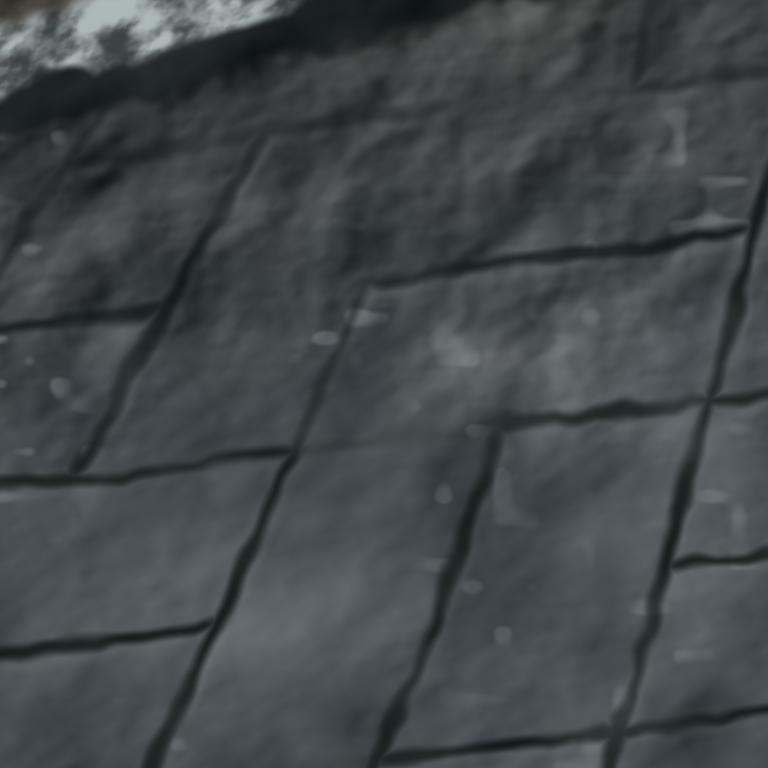
This texture is drawn by a WebGL 2 fragment shader. Its source:

```glsl
#version 300 es
precision highp float;
// Weathered slate paving with slanted dark joints and a pale rubble edge in the upper left corner.

#define ROW_ORIGIN 0.15
#define ROW_STEP 0.21
#define ROW_SLOPE 0.13
#define COLUMN_ORIGIN -0.10
#define COLUMN_STEP 0.295
#define JOINT_WIDTH 0.0065
#define JOINT_SOFTNESS 0.010
#define GRAIN_SCALE 9.0
#define GRAIN_RELIEF 0.27
#define MOTTLE 0.24
#define SLATE vec3(0.280, 0.297, 0.300)
#define JOINT_COLOUR vec3(0.095, 0.115, 0.117)

uniform vec2 u_resolution;
out vec4 fragColour;

float hash(vec2 cell) {
    uvec2 q = uvec2(ivec2(cell)) * uvec2(1597u, 3812u) + uvec2(7919u, 104u);
    uint h = (q.x ^ (q.y << 7)) * 747796u + q.y * 2891u;
    h = (h ^ (h >> 15)) * 739391u;
    h = (h ^ (h >> 13)) * 277803u;
    return float((h ^ (h >> 16)) & 65535u) / 65535.0;
}

float noise(vec2 p) {
    vec2 cell = floor(p), f = fract(p);
    f = f * f * (3.0 - 2.0 * f);
    float low = mix(hash(cell), hash(cell + vec2(1, 0)), f.x);
    float high = mix(hash(cell + vec2(0, 1)), hash(cell + vec2(1, 1)), f.x);
    return mix(low, high, f.y);
}

float fbm(vec2 p) {
    float sum = 0.0, weight = 0.5;
    for (int octave = 0; octave < 4; octave++) {
        sum += weight * noise(p);
        p = p * 2.03 + vec2(17.3, 9.1);
        weight *= 0.5;
    }
    return sum / 0.9375;
}

// How open a row joint is along one column of slabs
float rowOpen(float column, float row) {
    if (mod(row, 2.0) < 0.5)
        return step(mod(column - 0.5 * row, 3.0), 0.9 + 0.5 * row);
    float worn = mod(column, 3.0) == 1.0 ? 0.25 : 0.95;
    return row > 2.0 ? worn * 0.6 : worn;
}

// How open a column joint is along one row of slabs
float columnOpen(float column, float row) {
    if (row < 0.5) return step(0.5, column);
    if (mod(column, 3.0) < 0.5 && row < 2.5) return 1.0;
    return abs(mod(column + row, 4.0) - 1.5) < 1.0 ? 0.55 : 0.0;
}

float jointMask(float dist, float width) {
    return 1.0 - smoothstep(width - 0.5 * JOINT_SOFTNESS, width + JOINT_SOFTNESS, dist);
}

// Both joint families, with openness blended where slabs meet
float joints(vec2 p, float width) {
    float spread = 1.0 - 0.27 * p.y;
    float column = ((p.x - 0.5 * p.y) / spread - COLUMN_ORIGIN) / COLUMN_STEP;
    float row = (p.y - ROW_SLOPE * p.x - ROW_ORIGIN) / ROW_STEP;
    vec2 nearest = floor(vec2(column, row) + 0.5);
    vec2 dist = abs(vec2(column, row) - nearest) * vec2(COLUMN_STEP * spread * 0.9, ROW_STEP);
    vec2 before = floor(vec2(column, row) - 0.5);
    vec2 blend = smoothstep(0.4, 0.6, fract(vec2(column, row) - 0.5));
    float rowGap = mix(rowOpen(before.x, nearest.y), rowOpen(before.x + 1.0, nearest.y), blend.x);
    float columnGap = mix(columnOpen(nearest.x, before.y), columnOpen(nearest.x, before.y + 1.0), blend.y);
    return max(rowGap * jointMask(dist.y, width), columnGap * jointMask(dist.x, width));
}

void main() {
    vec2 p = gl_FragCoord.xy / u_resolution.y;

    // Stone grain runs up to the right and is lit from above
    vec2 grain = mat2(0.82, -0.57, 0.57, 0.82) * p * vec2(1.0, 1.6) * GRAIN_SCALE + 40.0;
    float height = fbm(grain);
    float relief = height - fbm(grain + vec2(-0.08, 0.22));
    float rough = mix(0.55, 1.15, smoothstep(0.3, 0.6, p.y + 0.3 * (noise(p * 4.0) - 0.5)));
    float mottle = fbm(p * 4.5 + 11.0) - 0.5;
    float tone = MOTTLE * mottle + rough * (GRAIN_RELIEF * relief + 0.13 * (height - 0.5));

    // Cooler, paler slabs low down; brown and darker high on the left
    float warm = smoothstep(0.3, 0.8, p.y - 0.25 * p.x + 0.5 * mottle);
    vec3 colour = SLATE + tone + mix(vec3(0.012, 0.018, 0.028), vec3(-0.018, -0.024, -0.030), warm);

    // Worn pale patch and small chips
    vec2 patchPos = mat2(0.87, -0.5, 0.5, 0.87) * (p - vec2(0.68, 0.56)) / vec2(0.13, 0.07);
    colour += vec3(0.13, 0.125, 0.11) * exp(-dot(patchPos, patchPos)) * (0.6 + 0.8 * height);
    float chips = smoothstep(0.72, 0.92, noise(p * vec2(26.0, 34.0))) * smoothstep(0.5, 0.75, noise(p * 5.0 + 3.0));
    colour += 0.14 * chips * rough;

    // Ragged joints with a faint lit lip below
    vec2 wobble = 0.018 * (vec2(noise(p * 6.0), noise(p * 6.0 + 31.0)) - 0.5);
    wobble += 0.010 * (vec2(noise(p * 32.0), noise(p * 32.0 + 57.0)) - 0.5);
    float width = JOINT_WIDTH * (0.45 + 0.9 * noise(p * 15.0 + 5.0));
    float wear = 0.65 + 0.35 * smoothstep(0.2, 0.6, noise(p * 9.0 + 23.0));
    float gap = joints(p + wobble, width);
    float lip = joints(p + wobble + vec2(-0.006, 0.014), width);
    colour += 0.025 * lip * (1.0 - gap);
    colour = mix(colour, JOINT_COLOUR + 0.12 * (height - 0.5), 0.92 * gap * wear);

    // Shadowed gutter, then rubble above it
    float edge = p.y - 0.85 - 0.26 * p.x + 0.03 * (noise(p * 14.0) - 0.5) + 0.014 * (noise(p * 40.0) - 0.5);
    vec3 gutter = vec3(0.100, 0.122, 0.120) + 0.16 * (height - 0.5);
    colour = mix(colour, gutter, 0.95 * smoothstep(-0.035, -0.012, edge));
    float clumps = fbm(grain * 2.2 + 8.0);
    vec3 rubble = mix(vec3(0.24, 0.26, 0.26), vec3(0.68, 0.72, 0.72), smoothstep(0.28, 0.72, clumps));
    rubble = mix(rubble, vec3(0.23, 0.22, 0.20) + 0.2 * (clumps - 0.5), smoothstep(0.10, 0.14, edge));
    colour = mix(colour, rubble, smoothstep(0.022, 0.042, edge));

    fragColour = vec4(clamp(colour, 0.0, 1.0), 1.0);
}
```
